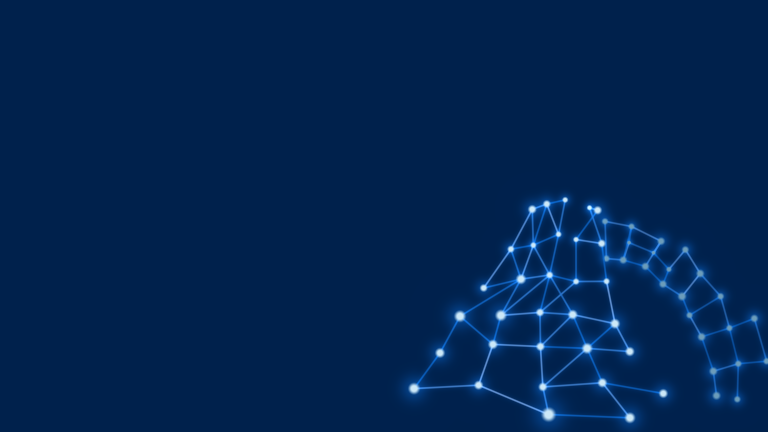
Reproduce this background procedurally as a Shadertoy shader.

```glsl
// A glowing network of linked points low on the right of a flat navy field.
// A tapering, jittered lattice forms the body; concentric arcs form an arm that
// bends down to the right. Loops visit each node and draw its disc and its links.

#define NAVY vec3(0.0, 0.13, 0.30)
#define LINK_BLUE vec3(0.04, 0.38, 0.76)
#define LINK_PALE vec3(0.48, 0.66, 0.92)
#define NODE_WHITE vec3(0.80, 0.91, 0.97)
#define NODE_DIM vec3(0.42, 0.61, 0.73)
#define HALO_BLUE vec3(0.03, 0.24, 0.46)
#define JITTER 0.022
#define LINK_WIDTH 0.0016
#define LINK_KEEP 0.72

vec2 hash22(vec2 p) {
    vec3 q = fract(vec3(p.xyx) * vec3(0.1031, 0.1030, 0.0973));
    q += dot(q, q.yzx + 33.33);
    return fract((q.xx + q.yz) * q.zy);
}

float segmentDistance(vec2 p, vec2 a, vec2 b) {
    vec2 ab = b - a;
    float t = clamp(dot(p - a, ab) / dot(ab, ab), 0.0, 1.0);
    return length(p - a - ab * t);
}

// Body: id.x counts columns 0..4, id.y counts rows -1..5 upwards.
bool meshAlive(vec2 id) {
    bool inside = id.x >= 0.0 && id.x <= 4.0 && id.y <= 5.0;
    return inside && (id.y >= 0.0 || (id.x >= 2.0 && id.x <= 3.0));
}

vec2 meshNode(vec2 id) {
    float u = id.x / 4.0;
    float left = 0.968 + 0.053 * id.y;
    float right = 1.394 + 0.134 * pow(1.0 - id.y / 5.0, 3.0);
    float height = 0.095 + 0.083 * id.y + 0.02 * sin(3.14159 * u);
    return vec2(mix(left, right, u), height) + JITTER * (hash22(id + 41.0) - 0.5);
}

// Arm: id.x counts steps along the bend, id.y counts strands outwards.
bool armAlive(vec2 id) {
    if (id.x < 0.0 || id.x > 8.0) return false;
    if (id.y == 1.0) return id.x >= 1.0 && id.x <= 3.0;
    if (id.y == 4.0) return id.x >= 6.0 && id.x <= 7.0;
    return id.y == 0.0 || id.y == 2.0;
}

vec2 armNode(vec2 id) {
    float angle = id.x * 1.5708 / 8.0;
    float strand = id.y * 0.5;
    vec2 start = vec2(1.405, 0.403 + 0.076 * strand);
    vec2 radius = vec2(0.243 + 0.065 * strand, 0.3125 + 0.081 * strand);
    vec2 bend = radius * vec2(sin(angle), cos(angle) - 1.0);
    return start + bend + JITTER * (hash22(id + 87.0) - 0.5);
}

// Thin line with a weak halo; the seed picks its tint and whether it exists.
void drawLink(inout vec3 color, vec2 p, vec2 a, vec2 b, vec2 seed, float strength) {
    vec2 h = hash22(seed);
    if (h.x > LINK_KEEP) return;
    float d = segmentDistance(p, a, b);
    float line = 1.0 - smoothstep(0.0, LINK_WIDTH + 1.0 / iResolution.y, d);
    color += HALO_BLUE * 0.16 * strength * exp(-d * d / 0.00006);
    color = mix(color, mix(LINK_BLUE, LINK_PALE, h.y * h.y), line * strength);
}

// Soft disc with a blue halo.
void drawNode(inout vec3 color, vec2 p, vec2 center, float radius, vec3 tint) {
    float d = length(p - center);
    color += HALO_BLUE * 0.55 * exp(-d * d / (4.0 * radius * radius));
    float disc = 1.0 - smoothstep(0.35 * radius, radius + 0.5 / iResolution.y, d);
    color = mix(color, tint, disc);
}

void drawMesh(inout vec3 color, vec2 p) {
    for (int pass = 0; pass < 2; pass++)
    for (float row = -1.0; row <= 5.0; row++)
    for (float column = 0.0; column <= 4.0; column++) {
        vec2 id = vec2(column, row);
        if (!meshAlive(id)) continue;
        vec2 here = meshNode(id);
        if (pass == 1) {
            float size = mix(0.015, 0.009, row / 5.0) * (0.7 + 0.5 * hash22(id + 5.0).x);
            drawNode(color, p, here, size, NODE_WHITE);
            continue;
        }
        // Links to the right, above, and along one diagonal.
        float side = hash22(id + 19.0).x < 0.5 ? -1.0 : 1.0;
        for (int k = 0; k < 3; k++) {
            vec2 next = id + (k == 0 ? vec2(1, 0) : k == 1 ? vec2(0, 1) : vec2(side, 1));
            vec2 seed = id * 3.0 + float(k) * 17.0 + 60.0;
            if (meshAlive(next)) drawLink(color, p, here, meshNode(next), seed, 0.8);
        }
    }
}

void drawArm(inout vec3 color, vec2 p) {
    for (int pass = 0; pass < 2; pass++)
    for (float strand = 0.0; strand <= 4.0; strand++)
    for (float along = 0.0; along <= 8.0; along++) {
        vec2 id = vec2(along, strand);
        if (!armAlive(id)) continue;
        vec2 here = armNode(id);
        if (pass == 1) {
            float size = (strand == 1.0 ? 0.005 : 0.008) + 0.003 * hash22(id + 7.0).x;
            drawNode(color, p, here, size, NODE_DIM);
            continue;
        }
        // Links along the strand and out to the next strands.
        for (int k = 0; k < 3; k++) {
            vec2 next = id + (k == 0 ? vec2(1, 0) : vec2(0, k));
            vec2 seed = id * 5.0 + float(k) * 23.0 + 130.0;
            if (armAlive(next)) drawLink(color, p, here, armNode(next), seed, 0.6);
        }
    }
}

void mainImage(out vec4 fragColor, in vec2 fragCoord) {
    vec2 p = fragCoord / iResolution.y;
    vec3 color = NAVY;
    if (p.x > 0.88 && p.y < 0.62) {
        drawArm(color, p);
        drawMesh(color, p);
    }
    fragColor = vec4(clamp(color, 0.0, 1.0), 1.0);
}
```
